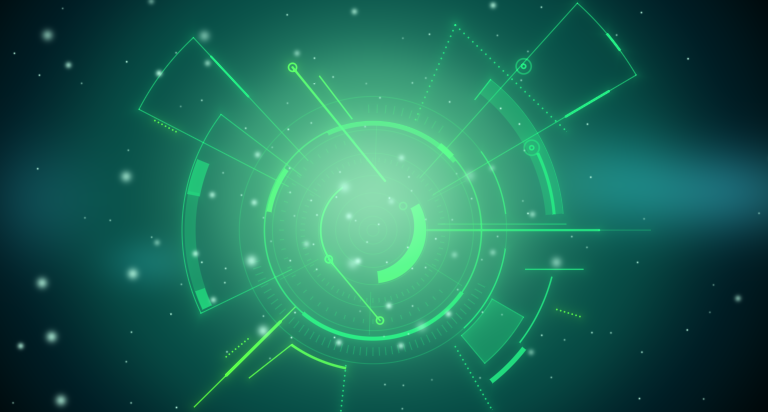
Write a Shadertoy shader that draws this background.

```glsl
#define UNITS 410.  // design units per canvas height
#define HUB vec2(-11, -24)
#define GLOW_POS vec2(0, 35)
#define CORE vec3(.55, .86, .69)
#define MINT vec3(.31, .71, .53)
#define JADE vec3(.15, .51, .41)
#define DEEP vec3(.03, .31, .28)
#define NIGHT vec3(0, .12, .15)
#define NEON vec3(.14, .93, .52)
#define LIME vec3(.36, 1, .24)
#define SPARK vec3(.74, 1, .9)
#define HALO .16
vec2 p;                // position relative to the hub
float rad, ang, soft;  // polar position in degrees, edge softness

vec2 hash2(vec2 c) {
    vec3 v = fract(c.xyx * vec3(.1031, .103, .0973));
    v += dot(v, v.yzx + 33.33);
    return fract((v.xx + v.yz) * v.zy);
}
// Antialiased shape with a faint halo
float ink(float d) { return 1. - smoothstep(-soft, soft, d) + HALO * exp(-max(d, 0.) / 5.); }
float sector(float a0, float a1) {
    float off = abs(mod(ang - .5 * (a0 + a1) + 180., 360.) - 180.);
    return radians(off - .5 * (a1 - a0)) * rad;
}
float arc(float r, float a0, float a1, float w) {
    return ink(max(abs(rad - r) - .5 * w, sector(a0, a1)));
}
float ring(float r, float w) { return ink(abs(rad - r) - .5 * w); }
// Segment from s.xy to s.zw
float line(vec4 s, float w) {
    vec2 ab = s.zw - s.xy, q = p - s.xy;
    return ink(length(q - ab * clamp(dot(q, ab) / dot(ab, ab), 0., 1.)) - .5 * w);
}
float spoke(float a, float r0, float r1, float w) {
    vec2 dir = vec2(cos(radians(a)), sin(radians(a)));
    return line(vec4(dir * r0, dir * r1), w);
}
// Outer arc closed by two spokes
float wedge(float r0, float r1, float a0, float a1) {
    return arc(r1, a0, a1, 1.) + spoke(a0, r0, r1, 1.) + spoke(a1, r0, r1, 1.);
}
float dots(vec4 s, float gap) {
    vec2 ab = s.zw - s.xy, q = p - s.xy;
    float len = length(ab), t = round(dot(q, ab) / len / gap) * gap;
    return ink(length(q - ab / len * clamp(t, 0., len)) - .8);
}
float ticks(float r, float h, float gap, float a0, float a1) {
    float a = radians(abs(mod(ang + .5 * gap, gap) - .5 * gap)) * rad;
    return ink(max(max(a - .5, abs(rad - r) - h), sector(a0, a1)));
}
float node(vec2 c, float r) { return ink(abs(length(p - c) - r) - .8); }
float target(vec2 c) { return node(c, 2.) + .6 * node(c, 7.5); }
float cloud(vec2 c, vec2 size) { vec2 d = (p - c) / size; return exp(-dot(d, d)); }

vec3 backdrop() {
    float r = length((p - GLOW_POS) * vec2(.88, 1)) / UNITS;
    vec3 col = mix(CORE, MINT, smoothstep(0., .27, r));
    col = mix(col, JADE, smoothstep(.15, .43, r));
    col = mix(col, DEEP, smoothstep(.29, .57, r));
    col = mix(col, NIGHT, smoothstep(.52, .82, r)) * (1. - .9 * smoothstep(.74, 1.08, r));
    float mist = cloud(vec2(355, 38), vec2(95, 45)) + .5 * cloud(vec2(240, 50), vec2(65, 48));
    mist += .45 * cloud(vec2(-335, 30), vec2(60)) + .4 * cloud(vec2(-225, -33), vec2(40, 25));
    return col + mist * vec3(.1, .27, .29);
}
float faintParts() {
    float s = ring(133., 1.) + ring(100., 1.);
    for (float r = 6.; r < 80.; r = r * 1.3 + 6.) s += ring(r, .8);
    for (float a = 28.; a < 360.; a += 60.) s += spoke(a, 62., 104., .8);
    s += ticks(121., 4., 3., 195., 335.) + ticks(121., 4., 4., 55., 95.);
    s += ticks(70., 2., 5., 0., 360.) + ticks(91., 2., 6., 100., 320.);
    // Wide translucent bands
    return s + arc(181., 5., 52., 17.) + arc(182., 168., 205., 11.) + arc(155., -50., -30., 36.);
}
float neonParts() {
    float n = ring(108., 1.5) + arc(106., 40., 115., 4.) + arc(108., 230., 325., 4.);
    // Open wedges and the left shell
    n += .75 * (wedge(95., 262., 133., 152.7) + wedge(70., 304., 30.5, 48.) + wedge(90., 190., 142.7, 205.8));
    n += spoke(133., 182., 236., 2.) + spoke(30.5, 223., 272., 2.5) + arc(304., 36., 40., 2.5);
    n += .7 * (arc(182., 158., 169., 13.) + arc(182., 199., 205., 10.));
    // Right shells
    n += arc(181., 5., 25., 3.) + .6 * arc(190., 5., 52., .8) + spoke(52., 165., 190., 1.2);
    n += arc(133., 7., 36., 1.3) + arc(133., -47., -8., 1.3) + arc(184., -37.5, -14.6, 1.5);
    n += arc(191., -52., -38., 5.) + .6 * (wedge(137., 173., -50., -30.) + arc(137., -50., -30., 1.));
    // Horizontal rails
    n += line(vec4(54, 0, 225, 0), 2.2) + .4 * line(vec4(225, 0, 276, 0), 1.);
    n += .7 * line(vec4(65, 6, 192, 6), 1.) + line(vec4(152, -39, 209, -39), 1.2);
    // Dotted paths and nodes
    n += dots(vec4(82, 204, 42, 109), 6.) + dots(vec4(82, 204, 192, 99), 6.);
    n += dots(vec4(-27, -135, -32, -181), 5.) + dots(vec4(82, -116, 118, -178), 5.);
    return n + target(vec2(150, 163)) + target(vec2(158, 82)) + node(vec2(30, 24), 3.5);
}
float limeParts() {
    float l = arc(105., 145., 170., 5.) + arc(107., 43., 52., 6.) + arc(52., 125., 220., 1.8);
    float crescent = max(rad - 53., 46. - length(p - vec2(-5, 4)));
    l += ink(max(crescent, sector(-84., 30.))) + node(vec2(-80, 162), 4.);
    l += line(vec4(-80, 162, 12, 49), 2.2) + line(vec4(-53, 153, -21, 111), 1.5);
    l += line(vec4(-44, -29, 7, -90), 1.5) + node(vec2(-44, -29), 3.5) + node(vec2(7, -90), 3.5);
    // Lower left struts and dashes
    l += spoke(224.7, 109., 250., 1.2) + spoke(224.7, 130., 205., 3.);
    l += line(vec4(-123, -147, -81, -114), 1.2) + arc(140., 234.6, 259., 2.5);
    l += dots(vec4(-146, -126, -124, -108), 4.);
    return l + dots(vec4(183, -79, 206, -86), 4.) + dots(vec4(-217, 109, -196, 98), 4.);
}
// Scattered lights, denser toward the hub
float sparks() {
    float sum = 0., chance = .1 + .38 * exp(-dot(p, p) / 3e4);
    for (float i = 0.; i < 3.; i++) {
        float cell = 23. + 25. * i, size = 1. + 2.2 * i;
        vec2 id = floor(p / cell), k = hash2(id + 67. + i);
        vec2 d = (p - (id + .25 + .5 * hash2(id + 31. * i)) * cell) / size;
        sum += step(k.x, chance) * (.35 + .5 * k.y) * exp(-dot(d, d));
    }
    return sum;
}
void mainImage(out vec4 fragColor, in vec2 fragCoord) {
    float unit = UNITS / iResolution.y;
    p = (fragCoord - .5 * iResolution.xy) * unit - HUB;
    rad = length(p);
    ang = degrees(atan(p.y, p.x));
    soft = .75 * unit;
    vec3 col = backdrop();
    col = mix(col, max(col, NEON), min(.26 * faintParts(), .6));
    col = mix(col, max(col, NEON), min(.75 * neonParts(), 1.));
    col = mix(col, max(col, LIME), min(.8 * limeParts(), 1.));
    fragColor = vec4(mix(col, SPARK, min(sparks(), 1.)), 1);
}
```
